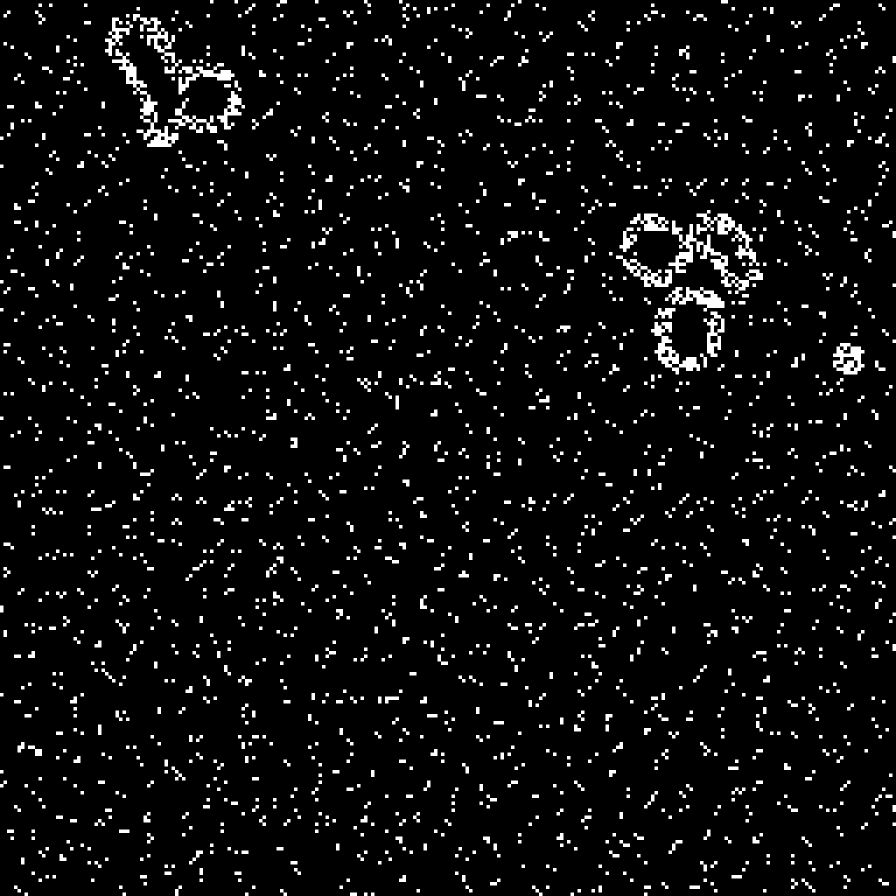
Write a Shadertoy shader that draws this texture.

```glsl
// Sparse white automaton-like specks on black, with dense speckled rings around empty colonies.

float hash(vec2 p) {
    vec3 q = fract(vec3(p.xyx) * 0.1031);
    q += dot(q, q.yzx + 33.33);
    return fract((q.x + q.y) * q.z);
}

vec2 hash2(vec2 p) {
    return vec2(hash(p + 17.3), hash(p + 71.9));
}

float valueNoise(vec2 p) {
    vec2 i = floor(p), f = fract(p);
    f = f * f * (3.0 - 2.0 * f);
    return mix(mix(hash(i), hash(i + vec2(1, 0)), f.x),
               mix(hash(i + vec2(0, 1)), hash(i + 1.0), f.x), f.y);
}

float capsule(vec2 p, vec2 a, vec2 b, float radius) {
    vec2 pa = p - a, ba = b - a;
    return length(pa - ba * clamp(dot(pa, ba) / dot(ba, ba), 0.0, 1.0)) - radius;
}

float smoothUnion(float a, float b, float k) {
    float h = max(k - abs(a - b), 0.0) / k;
    return min(a, b) - h * h * k * 0.25;
}

// x: distance to the nearest ring centre line, y: distance to the colony outline
vec2 colonies(vec2 p) {
    float wobble = 0.010 * (valueNoise(p * 45.0) - 0.5);

    // Upper left: one merged, lopsided colony
    float lopsided = capsule(p, vec2(0.151, 0.951), vec2(0.189, 0.889), 0.034);
    lopsided = smoothUnion(lopsided, length(p - vec2(0.232, 0.891)) - 0.043, 0.012);
    lopsided = smoothUnion(lopsided, capsule(p, vec2(0.189, 0.889), vec2(0.180, 0.854), 0.024), 0.012);

    // Right: three touching lobes, each with its own ring
    float leftLobe = length(p - vec2(0.733, 0.721)) - 0.043;
    float rightLobe = capsule(p, vec2(0.798, 0.736), vec2(0.827, 0.700), 0.029);
    float lowerLobe = capsule(p, vec2(0.770, 0.642), vec2(0.768, 0.625), 0.041);

    // Far right: a small bud
    float bud = length(p - vec2(0.949, 0.600)) - 0.019;

    vec4 lobes = vec4(lopsided, leftLobe, rightLobe, lowerLobe) + wobble;
    vec4 rings = abs(lobes + 0.010);
    float ring = min(min(rings.x, rings.y), min(rings.z, rings.w));
    float outline = min(min(lobes.x, lobes.y), min(lobes.z, lobes.w));
    return vec2(min(ring, abs(bud + 0.010)), min(outline, bud));
}

// Small clumps of two or three cells scattered on a jittered grid
float scatteredSpecks(vec2 cell) {
    vec2 home = floor(cell / 7.0);
    float lit = 0.0;
    for (int y = -1; y <= 1; y++)
    for (int x = -1; x <= 1; x++) {
        vec2 tile = home + vec2(x, y);
        vec2 offset = cell - tile * 7.0 - floor(hash2(tile) * 7.0);
        vec2 second = floor(hash2(tile + 131.0) * 5.0) - 2.0;
        vec2 third = floor(hash2(tile + 263.0) * 3.0) - 1.0;
        float hasThird = step(hash(tile + 389.0), 0.4);
        lit = max(lit, float(offset == vec2(0.0) || offset == second));
        lit = max(lit, hasThird * float(offset == third));
    }
    return lit;
}

float liveCell(vec2 cell) {
    vec2 colony = colonies((cell + 0.5) / 256.0);
    float density = 0.55 * (1.0 - smoothstep(0.006, 0.012, colony.x));
    float ringSpeck = step(hash(cell + 503.0), density);
    return colony.y > 0.006 ? max(scatteredSpecks(cell), ringSpeck) : ringSpeck;
}

void mainImage(out vec4 fragColor, in vec2 fragCoord) {
    vec2 grid = fragCoord / iResolution.y * 256.0 - 0.5;
    vec2 cell = floor(grid);

    // Blend neighbouring cells across one pixel for smooth cell borders
    float pixel = 256.0 / iResolution.y;
    vec2 blend = clamp((fract(grid) - 0.5) / pixel + 0.5, 0.0, 1.0);
    float lower = mix(liveCell(cell), liveCell(cell + vec2(1, 0)), blend.x);
    float upper = mix(liveCell(cell + vec2(0, 1)), liveCell(cell + 1.0), blend.x);

    fragColor = vec4(vec3(mix(lower, upper, blend.y)), 1.0);
}
```
